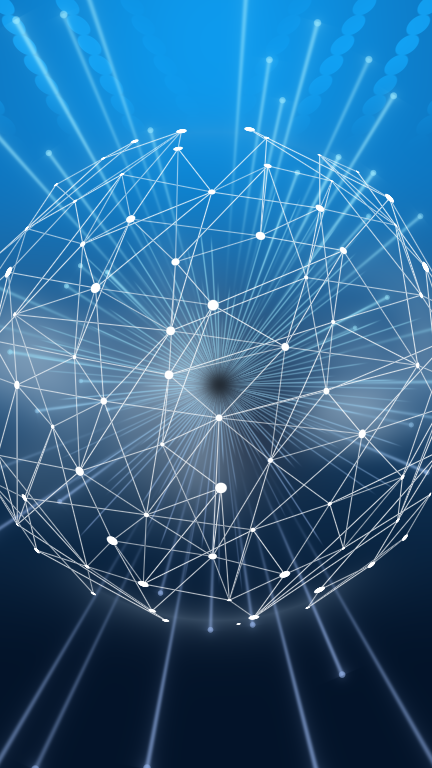
Write a WebGL 1 fragment shader that draws this background.

```glsl
precision highp float;
// A glowing network globe over a blue-to-navy backdrop, pierced by light beams.
// The globe is a jittered Fibonacci lattice whose Fibonacci-offset neighbours are
// joined by chords; beams are fans of tapered streaks from one vanishing point.
uniform vec2 u_resolution;

// Lengths are in canvas widths, the origin is at the lower left.
const vec2 GLOBE = vec2(0.498, 0.907);
const float RADIUS = 0.577;
const vec2 VANISH = vec2(0.507, 0.887);
const vec2 HUB = vec2(0.44, 0.95);
const float NODES = 150.0;
const float NODE_SIZE = 0.0145;
const float LINK_WIDTH = 0.0011;
const float BEAMS = 9.0;
const float STREAKS = 110.0;
const float GOLDEN_ANGLE = 2.39996;
const float TAU = 6.28319;

const vec3 NAVY = vec3(0.01, 0.075, 0.16);
const vec3 DUSK = vec3(0.05, 0.18, 0.31);
const vec3 STEEL = vec3(0.17, 0.36, 0.54);
const vec3 AZURE = vec3(0.05, 0.45, 0.74);
const vec3 SKY = vec3(0.05, 0.62, 0.95);
const vec3 MIST = vec3(0.62, 0.71, 0.79);
const vec3 CORE = vec3(0.13, 0.16, 0.23);
const vec3 CYAN_BEAM = vec3(0.62, 0.92, 1.0);
const vec3 LILAC_BEAM = vec3(0.62, 0.74, 0.96);

float hash(float n) {
  n = fract(n * 0.1031);
  n *= n + 33.33;
  n *= n + n;
  return fract(n);
}

float noise(vec2 p) {
  vec2 c = floor(p), f = fract(p);
  f = f * f * (3.0 - 2.0 * f);
  float n = c.x + c.y * 57.0 + 11.0;
  return mix(mix(hash(n), hash(n + 1.0), f.x),
             mix(hash(n + 57.0), hash(n + 58.0), f.x), f.y);
}

float glow(vec2 d, float size) { return exp(-dot(d, d) / (size * size)); }

// Vertical gradient with a bright pool of light at the top centre.
vec3 backdrop(vec2 p, float t) {
  vec3 c = mix(NAVY, DUSK, smoothstep(0.12, 0.40, t));
  c = mix(c, STEEL, smoothstep(0.33, 0.53, t));
  c = mix(c, AZURE, smoothstep(0.52, 0.80, t));
  float pool = glow((p - vec2(0.5, 1.68)) * vec2(1.0, 0.8), 0.42);
  return mix(c, SKY, 0.9 * pool * smoothstep(0.55, 0.9, t));
}

// Slanted columns of pale discs in the two upper corners.
float cornerDiscs(vec2 p, float top) {
  float drop = top - p.y;
  float side = 0.5 - abs(p.x - 0.5) - 0.55 * drop;
  vec2 g = vec2(side / 0.15 + 0.5, drop / 0.0463 + 0.25);
  vec2 d = (fract(g) - 0.5) * vec2(0.15, 0.0463);
  float fade = smoothstep(0.36, 0.08, drop) * smoothstep(0.38, 0.0, side);
  return smoothstep(0.026, 0.022, length(d)) * fade;
}

// Beams spread around a middle angle (degrees), each ending in a bright head.
float beamFan(vec2 v, float middle, float spread, float near, float far, float seed) {
  float light = 0.0;
  for (float i = 0.0; i < BEAMS; i++) {
    float k = seed + i * 3.0;
    float slot = (i + 0.15 + 0.7 * hash(k)) / BEAMS * 2.0 - 1.0;
    float angle = radians(middle + spread * slot);
    vec2 dir = vec2(cos(angle), sin(angle));
    float reach = mix(near, far, hash(k + 1.0));
    float along = dot(v, dir);
    float across = abs(v.x * dir.y - v.y * dir.x);
    float width = 0.0016 + 0.0045 * max(along, 0.0);
    float body = exp(-across * across / (width * width)) + 0.22 * exp(-across / (3.0 * width));
    body *= smoothstep(0.12, reach, along) * smoothstep(reach + 0.004, reach, along);
    float headSize = 0.004 + 0.007 * reach;
    float headDist = length(v - dir * reach);
    float head = smoothstep(headSize, headSize * 0.6, headDist) + 0.35 * exp(-headDist / headSize);
    light += mix(0.3, 0.95, hash(k + 2.0)) * body + 0.7 * head;
  }
  return light;
}

// Fine radial streaks, one per angular cell.
float starburst(vec2 v) {
  float r = length(v);
  float a = (atan(v.y, v.x) / TAU + 0.5) * STREAKS;
  float id = floor(a);
  float across = (fract(a) - 0.3 - 0.4 * hash(id)) * TAU * r / STREAKS;
  float reach = mix(0.14, 0.5, hash(id + 200.0));
  float span = smoothstep(0.0, 0.09, r) * smoothstep(reach, reach - 0.05, r);
  return exp(-pow(across / 0.0018, 2.0)) * span * mix(0.2, 0.7, hash(id + 400.0));
}

// Lattice point on the unit sphere.
vec3 node(float i) {
  float y = 1.0 - 2.0 * (i + 0.2 + 0.6 * hash(i + 7.0)) / NODES;
  float a = i * GOLDEN_ANGLE + 0.3 * (hash(i + 300.0) - 0.5);
  return vec3(sqrt(max(1.0 - y * y, 0.0)) * vec2(cos(a), sin(a)), y).xzy;
}

float segment(vec2 p, vec2 a, vec2 b) {
  vec2 d = b - a;
  return length(p - a - d * clamp(dot(p - a, d) / dot(d, d), 0.0, 1.0));
}

// Links and foreshortened node discs on the near side; q is in globe radii.
float network(vec2 q, float pixel) {
  float links = 0.0, dots = 0.0;
  for (float i = 0.0; i < NODES; i++) {
    vec3 a = node(i);
    vec2 d = q - a.xy;
    if (a.z < -0.12 || dot(d, d) > 1.2) continue;
    float size = NODE_SIZE / RADIUS * mix(0.35, 1.0, pow(hash(i + 90.0), 1.5));
    vec2 outward = normalize(a.xy + 0.0001);
    d += outward * dot(d, outward) * (1.0 / max(a.z, 0.4) - 1.0);
    dots = max(dots, smoothstep(size + pixel, size - pixel, length(d)));
    vec2 fib = vec2(5.0, 8.0);
    for (int j = 0; j < 5; j++) {
      float pick = hash(i * 5.0 + float(j) + 600.0);
      float other = i + fib.x + (pick > 0.65 ? 8.0 : 0.0);
      fib = vec2(fib.y, fib.x + fib.y);
      if (pick < 0.15 || other >= NODES) continue;
      vec3 b = node(other);
      if (b.z < -0.12) continue;
      float w = LINK_WIDTH / RADIUS;
      float line = smoothstep(w + pixel, w - pixel, segment(q, a.xy, b.xy));
      links = max(links, line * mix(0.55, 0.95, pick));
    }
  }
  return max(links, dots);
}

void main() {
  vec2 p = gl_FragCoord.xy / u_resolution.x;
  float top = u_resolution.y / u_resolution.x;
  float t = p.y / top;
  vec2 v = p - VANISH, q = (p - GLOBE) / RADIUS;
  float r = length(q);
  vec3 color = backdrop(p, t);
  color += cornerDiscs(p, top) * vec3(0.02, 0.13, 0.15);

  // Mist, dark core and rim light
  float inside = smoothstep(1.03, 0.85, r);
  float band = exp(-pow((p.y - 0.88) / 0.25, 2.0));
  float mist = 0.5 * band * inside * smoothstep(0.35, 0.85, noise(p * 5.0 + 3.0));
  color = mix(color, CORE, 0.8 * glow(p - vec2(0.53, 0.79), 0.2));
  mist += 0.5 * glow(p - HUB, 0.11) + 0.25 * glow(p - vec2(0.49, 0.68), 0.11);
  mist += 0.3 * glow(vec2(abs(p.x - 0.47) - 0.37, p.y - 0.91), 0.12);
  float rim = exp(-abs(r - 0.98) * 16.0);
  mist += rim * (0.3 * smoothstep(-0.65, -1.0, q.y) + 0.12 * smoothstep(0.5, 1.0, q.y));
  color = mix(color, MIST, min(mist, 0.85));

  // Beams
  float light = beamFan(v, 70.0, 17.0, 0.4, 1.15, 10.0);
  light += beamFan(v, 125.0, 24.0, 0.35, 1.2, 50.0);
  light += beamFan(v, 268.0, 34.0, 0.5, 1.3, 90.0);
  light += 0.65 * beamFan(v, 12.0, 40.0, 0.25, 0.8, 130.0);
  light += 0.65 * beamFan(v, 187.0, 36.0, 0.25, 0.75, 170.0);
  light += starburst(v);
  vec3 tint = mix(LILAC_BEAM, CYAN_BEAM, smoothstep(0.3, 0.6, t));
  color = mix(color, tint, 1.0 - exp(-1.1 * light));
  color *= 1.0 - 0.6 * glow(v, 0.035);

  // Globe network
  if (r < 1.05) color = mix(color, vec3(1.0), network(q, 0.8 / (u_resolution.x * RADIUS)));
  gl_FragColor = vec4(color, 1.0);
}
```
